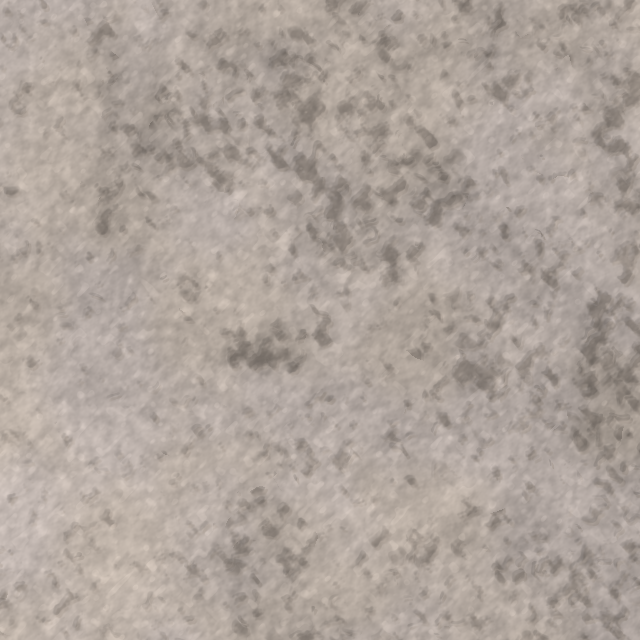
A Shadertoy shader for this texture:

```glsl
// Weathered beige stone with clustered pits, grey worn patches and fine diagonal grain.

float hash(vec2 p) {
    vec3 q = fract(p.xyx * 0.1031);
    q += dot(q, q.yzx + 33.33);
    return fract((q.x + q.y) * q.z);
}

float noise(vec2 p) {
    vec2 i = floor(p), f = fract(p);
    f = f * f * (3.0 - 2.0 * f);
    return mix(mix(hash(i), hash(i + vec2(1, 0)), f.x),
               mix(hash(i + vec2(0, 1)), hash(i + vec2(1, 1)), f.x), f.y);
}

float fbm(vec2 p) {
    float sum = 0.0, weight = 0.57;
    for (int i = 0; i < 3; i++) {
        sum += weight * noise(p);
        p = mat2(1.6, 1.2, -1.2, 1.6) * p + 17.3;
        weight *= 0.5;
    }
    return sum;
}

// Elliptical patch with a flat core: 1 at the centre, fading at the rim
float patchMask(vec2 p, vec2 centre, vec2 radius) {
    vec2 d = (p - centre) / radius;
    return exp(-pow(dot(d, d), 1.5));
}

// How eroded the surface is, from 0 (smooth) to 1 (rough and dirty)
float wearAt(vec2 p) {
    vec2 q = p + 0.16 * (vec2(fbm(p * 9.0 + 3.0), fbm(p * 9.0 + 41.0)) - 0.5);
    float w = patchMask(q, vec2(0.36, 0.82), vec2(0.16, 0.11));
    w = max(w, patchMask(q, vec2(0.56, 0.70), vec2(0.18, 0.13)));
    w = max(w, patchMask(q, vec2(0.43, 0.47), vec2(0.12, 0.04)));
    w = max(w, patchMask(q, vec2(0.92, 0.40), vec2(0.07, 0.12)));
    w = max(w, patchMask(q, vec2(0.97, 0.78), vec2(0.06, 0.25)));
    w = max(w, 0.8 * patchMask(q, vec2(0.76, 0.39), vec2(0.13, 0.09)));
    w = max(w, 0.75 * patchMask(q, vec2(0.38, 0.14), vec2(0.10, 0.07)));
    w = max(w, 0.75 * patchMask(q, vec2(0.87, 0.13), vec2(0.08, 0.12)));
    w = max(w, 0.7 * patchMask(q, vec2(0.17, 0.85), vec2(0.025, 0.20)));
    w = max(w, 0.35 * smoothstep(0.3, 0.6, p.x));
    return clamp(w + 1.1 * (fbm(p * 13.0 + 70.0) - 0.5), 0.0, 1.0);
}

// Small rounded holes, one candidate per jittered cell
float roundPits(vec2 p, float wear) {
    vec2 g = p * 32.0 + 0.9 * vec2(noise(p * 70.0), noise(p * 70.0 + 9.0));
    vec2 cell = floor(g);
    float depth = 0.0;
    for (int y = -1; y <= 1; y++)
    for (int x = -1; x <= 1; x++) {
        vec2 id = cell + vec2(x, y);
        vec2 centre = id + 0.15 + 0.7 * vec2(hash(id + 5.0), hash(id + 29.0));
        float size = mix(0.16, 0.38, hash(id + 53.0));
        float present = step(hash(id + 81.0), mix(0.1, 0.6, wear));
        float hole = 1.0 - smoothstep(size * 0.55, size * 1.2, length(g - centre));
        depth = max(depth, present * hole * mix(0.5, 1.0, hash(id + 97.0)));
    }
    return depth;
}

// Combined depth of ragged erosion and round holes
float pitDepth(vec2 p, float wear) {
    vec2 q = vec2((p.x + p.y) * 0.65, (p.y - p.x) * 0.78);
    float edge = mix(0.68, 0.47, wear);
    float ragged = smoothstep(edge, edge + 0.17, fbm(q * 52.0));
    return max(ragged, roundPits(p, wear));
}

void mainImage(out vec4 fragColor, in vec2 fragCoord) {
    vec2 p = fragCoord / iResolution.y;
    float wear = wearAt(p);
    float depth = pitDepth(p, wear);

    // Light from the upper left catches the lower right walls
    float relief = depth - pitDepth(p + vec2(0.004, -0.005), wear);

    // Broad mottling and fine grain
    vec2 grainUv = vec2((p.x + p.y) * 0.6, (p.y - p.x) * 0.82);
    float tone = 0.722 + 0.12 * (fbm(p * 5.0 + 11.0) - 0.5);
    tone += 0.16 * (fbm(grainUv * 72.0 + 23.0) - 0.5);
    tone += 0.04 * (noise(grainUv * 170.0 + 31.0) - 0.5);
    tone += 0.04 * smoothstep(0.66, 0.85, noise(grainUv * 85.0 + 7.0));
    tone += 0.085 * relief - 0.075 * wear - 0.135 * depth;

    // Slightly warm and slightly cool areas, browner in the hollows
    vec3 tint = mix(vec3(1.0, 0.937, 0.882), vec3(1.0, 0.943, 0.912),
                    smoothstep(0.3, 0.7, fbm(p * 6.0 + 90.0)));
    tint = mix(tint, vec3(1.0, 0.928, 0.868), 0.6 * depth);
    fragColor = vec4(clamp(tone * tint, 0.0, 1.0), 1.0);
}
```
